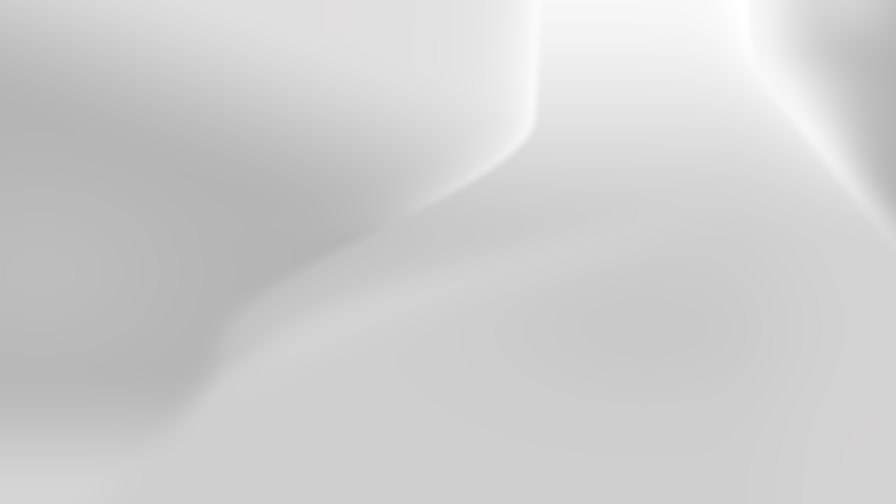
Write a Shadertoy shader that draws this background.

```glsl
float bell(float x, float width) {
    return exp(-x * x / (width * width));
}

float spot(vec2 p, vec2 center, vec2 radius) {
    vec2 q = (p - center) / radius;
    return exp(-dot(q, q));
}

// Horizontal position of each main crease at height y
float leftCrease(float y) {
    return 0.185 + 0.33 * (1.0 - exp(-4.2 * y)) + 0.56 * smoothstep(0.33, 0.77, y);
}

float rightCrease(float y) {
    float u = 0.88 - y;
    return 1.48 + 0.39 * (u + sqrt(u * u + 0.002));
}

// Height of the soft inner fold at position x
float innerFold(float x) {
    return 0.43 + 0.26 * (x - 0.75) - 0.14 * exp(-6.0 * (x - 0.4));
}

// Turns a horizontal offset into an approximate distance
float creaseDistance(float offset, float slope) {
    return offset / sqrt(1.0 + slope * slope);
}

float leftShade(vec2 p, float d) {
    float above = p.y - (0.78 - 0.366 * p.x);
    float shade = 0.71 + 0.17 * smoothstep(0.0, 0.4, above);
    shade += 0.035 * spot(p, vec2(0.08, 0.46), vec2(0.28, 0.2));
    shade += 0.13 * (1.0 - smoothstep(0.0, 0.28, p.y));

    // Light gathered beside the upper crease
    float glowWidth = mix(0.04, 0.075, smoothstep(0.6, 0.9, p.y));
    float glow = exp(min(d, 0.0) / glowWidth);
    return shade + 0.115 * glow * smoothstep(0.5, 0.63, p.y);
}

float middleShade(vec2 p, float leftD, float rightD) {
    float shade = 0.815 + 0.16 * smoothstep(0.5, 1.05, p.y);
    shade -= 0.025 * spot(p, vec2(1.28, 0.35), vec2(0.3, 0.15));
    shade += 0.015 * smoothstep(1.4, 1.7, p.x);

    // Shadowed strip above the inner fold, with a faint light below it
    float fold = p.y - innerFold(p.x);
    float strip = smoothstep(-0.03, 0.05, fold) * exp(-max(leftD, 0.0) / 0.12);
    strip *= smoothstep(0.12, 0.3, p.y) * (1.0 - smoothstep(0.45, 0.75, p.y));
    float sheen = bell(fold + 0.03, 0.05);
    sheen *= smoothstep(0.4, 0.65, p.x) * (1.0 - smoothstep(1.1, 1.5, p.x));
    shade += 0.015 * sheen - 0.06 * strip;

    // Light spilling from the right crease
    float spill = exp(min(rightD, 0.0) / 0.045);
    return shade + 0.05 * spill * smoothstep(0.48, 0.72, p.y);
}

float rightShade(vec2 p, float d) {
    float width = mix(0.05, 0.13, smoothstep(0.6, 0.9, p.y));
    float strength = mix(0.15, 0.27, smoothstep(0.5, 0.75, p.y));
    float shade = 0.70 + strength * bell(max(d, 0.0), width);
    return shade + 0.12 * spot(p, vec2(1.70, 1.03), vec2(0.1, 0.12));
}

void mainImage(out vec4 fragColor, in vec2 fragCoord) {
    vec2 p = fragCoord / iResolution.y;
    p.x *= (16.0 / 9.0) * iResolution.y / iResolution.x;

    // Distances to the two creases
    float h = 0.01;
    float leftSlope = (leftCrease(p.y + h) - leftCrease(p.y - h)) / (2.0 * h);
    float rightSlope = (rightCrease(p.y + h) - rightCrease(p.y - h)) / (2.0 * h);
    float leftD = creaseDistance(p.x - leftCrease(p.y), leftSlope);
    float rightD = creaseDistance(p.x - rightCrease(p.y), rightSlope);

    // Blend the three surfaces, softest at the bottom left
    float softness = mix(0.05, 0.012, smoothstep(0.1, 0.6, p.y));
    float shade = mix(leftShade(p, leftD), middleShade(p, leftD, rightD),
                      smoothstep(-softness, softness, leftD));
    shade = mix(shade, rightShade(p, rightD), smoothstep(-0.012, 0.012, rightD));

    vec3 warmGray = vec3(1.0, 0.995, 0.997);
    fragColor = vec4(clamp(shade * warmGray, 0.0, 1.0), 1.0);
}
```
